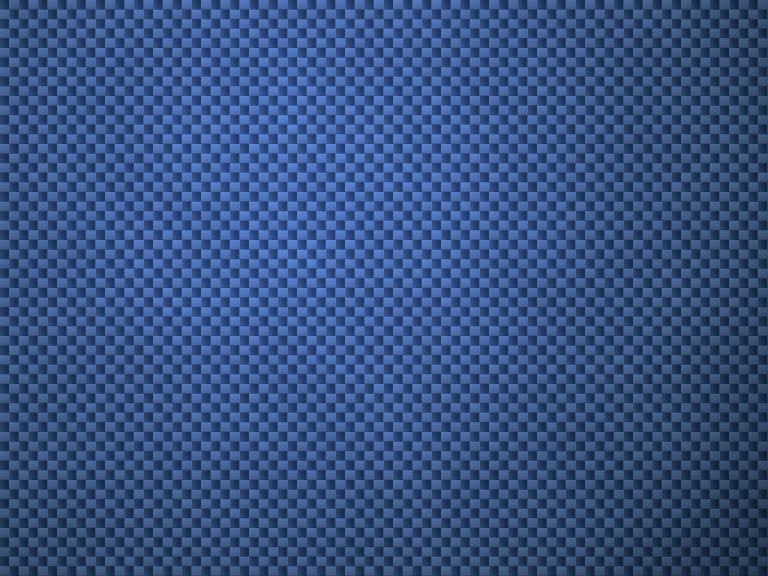
Reproduce this pattern procedurally as a Shadertoy shader.

```glsl
// Blue basket weave of raised and sunken blocks under a soft off-centre glow.
#define REPEATS vec2(40.0, 60.0)      // block pairs across, rows down
#define RAISED_WIDTH 0.53             // share of each pair that is raised
#define GLOW_CENTRE vec2(0.40, 0.67)
#define GLOW_RADIUS 0.95
#define RAISED_LIT vec3(0.335, 0.490, 0.790)
#define RAISED_DIM vec3(0.245, 0.340, 0.480)
#define SUNKEN_LIT vec3(0.145, 0.255, 0.465)
#define SUNKEN_DIM vec3(0.075, 0.155, 0.265)
#define BLOCK_VARIATION 0.05
#define SAMPLES 3

float hash(vec2 p) {
    vec3 q = fract(p.xyx * 0.1031);
    q += dot(q, q.yzx + 33.33);
    return fract((q.x + q.y) * q.z);
}

float gradientDot(vec2 cell, vec2 offset) {
    float angle = 6.2832 * hash(cell);
    return dot(vec2(cos(angle), sin(angle)), offset);
}

float gradientNoise(vec2 p) {
    vec2 i = floor(p), f = fract(p);
    vec2 w = f * f * f * (f * (f * 6.0 - 15.0) + 10.0);
    vec2 e = vec2(1.0, 0.0);
    float low = mix(gradientDot(i, f), gradientDot(i + e, f - e), w.x);
    float high = mix(gradientDot(i + e.yx, f - e.yx),
                     gradientDot(i + 1.0, f - 1.0), w.x);
    return mix(low, high, w.y);
}

vec3 weave(vec2 uv) {
    // Alternate rows shift by half a pair
    vec2 p = vec2(uv.x, 1.0 - uv.y) * REPEATS;
    float row = floor(p.y);
    p.x += 0.5 * mod(row, 2.0);
    vec2 cell = vec2(floor(p.x), row);
    vec2 f = fract(p);

    // Glow fading towards the rim
    vec2 fromGlow = uv - GLOW_CENTRE;
    fromGlow.x *= iResolution.x / iResolution.y;
    float d = length(fromGlow);
    float fade = smoothstep(0.0, GLOW_RADIUS, d);
    vec3 raised = mix(RAISED_LIT, RAISED_DIM, fade);
    vec3 sunken = mix(SUNKEN_LIT, SUNKEN_DIM, fade);

    // Position inside the current block
    float split = 1.0 - RAISED_WIDTH;
    bool isRaised = f.x > split;
    float across = isRaised ? (f.x - split) / RAISED_WIDTH : f.x / split;

    vec3 colour;
    if (isRaised) {
        float shade = mix(1.07, 0.90, f.y) * mix(1.03, 0.96, across);
        shade *= 1.0 - 0.16 * smoothstep(0.84, 1.0, f.y);
        colour = raised * shade;
    } else {
        float depth = 0.60 + 0.40 * smoothstep(0.0, 0.85, across);
        colour = mix(raised, sunken, depth) * mix(0.90, 1.06, f.y);
    }

    // Small differences between blocks, then the darkest corners
    float block = hash(cell + (isRaised ? 0.0 : 71.0)) - 0.5;
    float drift = gradientNoise(uv * vec2(9.0, 7.0));
    colour *= 1.0 + BLOCK_VARIATION * (block + drift);
    return colour * (1.0 - 0.30 * smoothstep(0.70, 1.10, d));
}

void mainImage(out vec4 fragColor, in vec2 fragCoord) {
    // Average a grid of subsamples for smooth block edges
    vec3 sum = vec3(0.0);
    for (int j = 0; j < SAMPLES; j++) {
        for (int i = 0; i < SAMPLES; i++) {
            vec2 jitter = (vec2(i, j) + 0.5) / float(SAMPLES) - 0.5;
            sum += weave((fragCoord + jitter) / iResolution.xy);
        }
    }
    fragColor = vec4(sum / float(SAMPLES * SAMPLES), 1.0);
}
```
